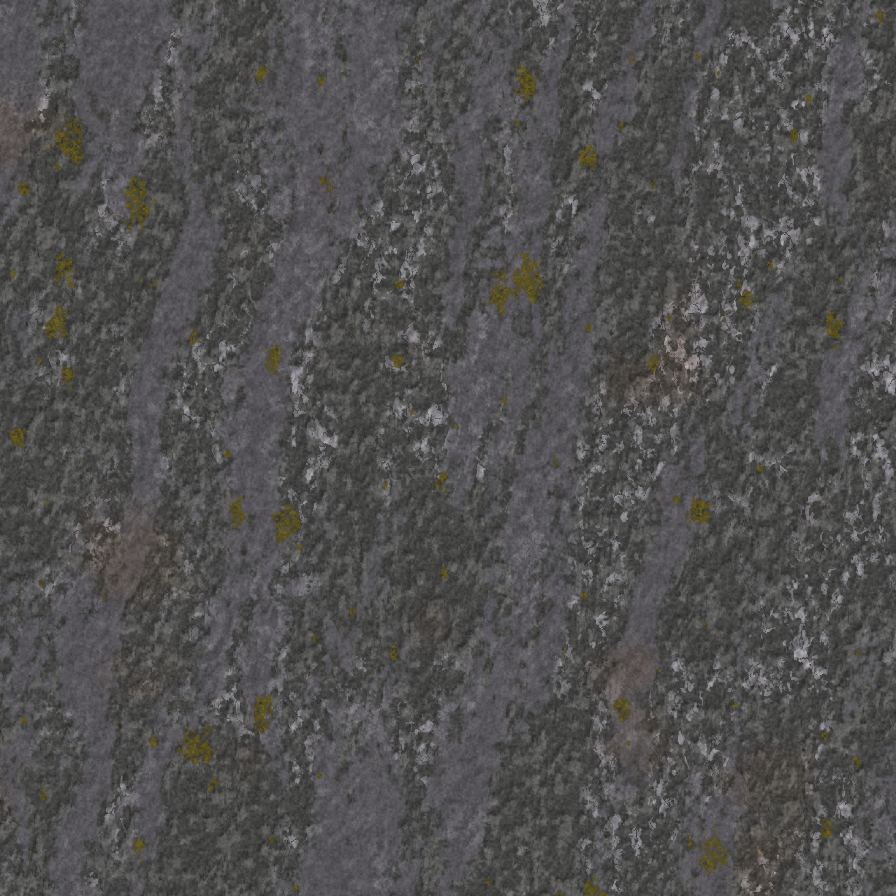
This texture is drawn by a WebGL 2 fragment shader. Its source:

```glsl
#version 300 es
precision highp float;

uniform vec2 u_resolution;
out vec4 fragColor;

float hash(vec2 p) {
    vec3 q = fract(p.xyx * 0.1031);
    q += dot(q, q.yzx + 33.33);
    return fract((q.x + q.y) * q.z);
}

vec2 hash2(vec2 p) {
    return vec2(hash(p), hash(p + 71.7));
}

float valueNoise(vec2 p) {
    vec2 cell = floor(p);
    vec2 f = fract(p);
    f = f * f * (3.0 - 2.0 * f);
    float low = mix(hash(cell), hash(cell + vec2(1, 0)), f.x);
    float high = mix(hash(cell + vec2(0, 1)), hash(cell + vec2(1, 1)), f.x);
    return mix(low, high, f.y);
}

float fbm(vec2 p, int octaves) {
    float sum = 0.0, weight = 0.5, total = 0.0;
    for (int i = 0; i < octaves; i++) {
        sum += weight * valueNoise(p);
        total += weight;
        weight *= 0.5;
        p = p * 2.03 + vec2(17.3, 9.1);
    }
    return sum / total;
}

// Angular cells: x is a random value per cell, y the distance to its border
vec2 chips(vec2 p) {
    vec2 home = floor(p);
    float nearest = 9.0, second = 9.0, id = 0.0;
    for (int y = -1; y <= 1; y++) {
        for (int x = -1; x <= 1; x++) {
            vec2 cell = home + vec2(x, y);
            float d = length(cell + hash2(cell) - p);
            if (d < nearest) {
                second = nearest;
                nearest = d;
                id = hash(cell + 31.4);
            } else {
                second = min(second, d);
            }
        }
    }
    return vec2(id, second - nearest);
}

float chipMask(vec2 p, float threshold) {
    vec2 chip = chips(p);
    return smoothstep(threshold, threshold + 0.12, chip.x) * smoothstep(0.02, 0.16, chip.y);
}

// Scattered ragged spots of uneven size
float lichenMask(vec2 uv, float density, float ragged) {
    vec2 home = floor(uv * density);
    float mask = 0.0;
    for (int y = -1; y <= 1; y++) {
        for (int x = -1; x <= 1; x++) {
            vec2 cell = home + vec2(x, y);
            vec2 offset = (uv - (cell + hash2(cell + 5.0)) / density) * vec2(1.2, 0.8);
            float radius = mix(0.003, 0.021, pow(hash(cell + 13.0), 4.0));
            float d = length(offset) / radius + ragged * 2.4;
            float present = step(hash(cell + 47.0), 0.36);
            mask = max(mask, present * (1.0 - smoothstep(0.75, 1.1, d)));
        }
    }
    return mask;
}

void main() {
    vec2 uv = gl_FragCoord.xy / u_resolution;
    vec2 warp = vec2(fbm(uv * vec2(12.0, 7.0), 4), fbm(uv * vec2(9.0, 7.0) + 40.0, 4)) - 0.5;
    vec2 leaning = vec2(uv.x - 0.16 * uv.y, uv.y) + warp * vec2(0.075, 0.1);
    float grain = valueNoise(uv * 330.0) * 0.6 + hash(floor(uv * 512.0)) * 0.4;
    float ragged = fbm(uv * vec2(125.0, 85.0) + 12.0, 3) - 0.5;

    // Dark rough ground with small relief
    vec2 rough = (uv + warp * 0.02) * vec2(115.0, 82.0);
    float rubble = fbm(rough, 4);
    float relief = rubble - fbm(rough + vec2(0.22, -0.26), 4);
    float tone = mix(0.268, 0.355, smoothstep(0.47, 0.72, rubble));
    tone += relief * 0.2 + (grain - 0.5) * 0.11;

    // Narrow, broken, leaning veins
    float streak = fbm(leaning * vec2(25.0, 3.4) + 3.0, 3);
    float vein = smoothstep(0.54, 0.64, streak + ragged * 0.36);
    float veinTone = 0.348 + (grain - 0.5) * 0.09 + ragged * 0.08 + relief * 0.12;
    tone = mix(tone, veinTone, vein * 0.8);

    // Pale flakes gathered in loose upright clusters
    float cluster = smoothstep(0.41, 0.62, fbm(leaning * vec2(21.0, 10.0) + 60.0, 4));
    vec2 jagged = uv + vec2(ragged, rubble - 0.5) * 0.018;
    float flake = chipMask(jagged * vec2(82.0, 60.0), 0.56);
    flake = max(flake, 0.75 * chipMask(jagged * vec2(170.0, 120.0) + 8.0, 0.56));
    flake *= cluster * smoothstep(-0.1, 0.12, ragged + (grain - 0.5) * 0.2) * (1.0 - 0.65 * vein);
    float flakeTone = 0.49 + ragged * 0.4 + relief * 0.45 + (grain - 0.5) * 0.1;
    tone = mix(tone, flakeTone, flake * 0.9);

    // Thin broken cracks
    float crackNoise = abs(fbm(rough * vec2(0.5, 0.35) + 25.0, 4) - 0.5);
    float crack = (1.0 - smoothstep(0.004, 0.022, crackNoise)) * smoothstep(0.42, 0.58, rubble);
    tone -= crack * 0.06 * (1.0 - 0.6 * vein);

    // Cool pale stone and faint rusty stains
    vec3 color = tone * mix(vec3(1.0, 0.995, 0.985), vec3(1.0, 0.98, 1.025), max(vein, flake));
    float rust = smoothstep(0.64, 0.8, fbm(uv * 7.0 + 90.0, 4));
    color *= mix(vec3(1.0), vec3(1.04, 0.98, 0.92), rust);

    // Olive lichen
    float lichen = lichenMask(uv, 16.0, ragged) * smoothstep(0.2, 0.5, grain);
    vec3 lichenColor = mix(vec3(0.22, 0.20, 0.09), vec3(0.46, 0.40, 0.09), grain);
    color = mix(color, lichenColor, lichen * 0.85);

    fragColor = vec4(clamp(color, 0.0, 1.0), 1.0);
}
```
